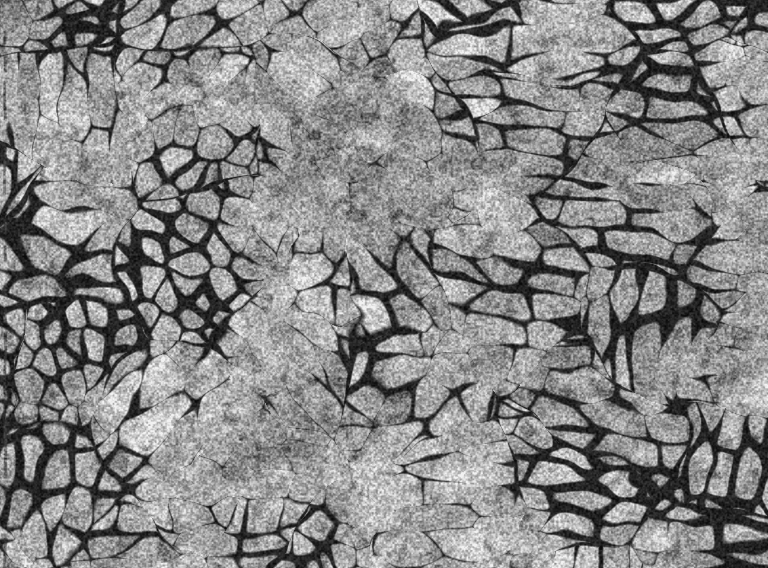
A WebGL 1 fragment shader for this texture:

```glsl
precision highp float;
// Etched metal micrograph: grey dendrite grains in dark, broken, pooled boundaries.
uniform vec2 u_resolution;

vec2 hash2(vec2 p) {
  vec3 h = fract(p.xyx * vec3(0.1031, 0.1030, 0.0973));
  h += dot(h, h.yzx + 33.33);
  return fract((h.xx + h.yz) * h.zy);
}

float noise(vec2 p) {
  vec2 i = floor(p), f = fract(p);
  f = f * f * (3.0 - 2.0 * f);
  return mix(mix(hash2(i).x, hash2(i + vec2(1, 0)).x, f.x),
             mix(hash2(i + vec2(0, 1)).x, hash2(i + vec2(1, 1)).x, f.x), f.y);
}

float fbm(vec2 p) {
  float sum = 0.0, amp = 0.5;
  for (int i = 0; i < 4; i++) {
    sum += amp * noise(p);
    p = mat2(1.6, 1.2, -1.2, 1.6) * p + 7.3;
    amp *= 0.5;
  }
  return sum / 0.9375;
}

vec2 seed(vec2 cell, vec2 jitter) {
  return cell + 0.5 + jitter * (hash2(cell) - 0.5);
}

// Rounded distance to the cell border, in cell heights; cells are 'stretch' times longer in x.
float cellBorder(vec2 q, float stretch, vec2 jitter, float sharpness, out vec2 id) {
  vec2 base = floor(q), nearest = vec2(0.0);
  float best = 1e3;
  id = base;
  for (int y = -1; y <= 1; y++)
    for (int x = -1; x <= 1; x++) {
      vec2 cell = base + vec2(x, y);
      vec2 r = seed(cell, jitter) - q;
      if (dot(r, r) < best) { best = dot(r, r); nearest = r; id = cell; }
    }
  float sum = 1e-9;
  for (int y = -2; y <= 2; y++)
    for (int x = -2; x <= 2; x++) {
      vec2 r = seed(id + vec2(x, y), jitter) - q;
      vec2 across = r - nearest;
      if (dot(across, across) > 1e-5) {
        float d = dot(0.5 * (r + nearest), across) / length(across * vec2(1.0 / stretch, 1.0));
        sum += exp(-sharpness * d);
      }
    }
  return -log(sum) / sharpness;
}

void main() {
  vec2 p = gl_FragCoord.xy / u_resolution.y;
  vec2 wobble = vec2(noise(p * 27.0), noise(p * 27.0 + 50.0)) - 0.5;
  vec2 drift = vec2(noise(p * 9.0 + 20.0), noise(p * 9.0 + 80.0)) - 0.5;

  // Colonies that share one growth direction
  vec2 colony;
  float colonyEdge = cellBorder((p + 0.07 * drift + 0.015 * wobble) * 4.6 + 3.0, 1.0, vec2(0.9), 40.0, colony);
  vec2 pick = hash2(colony + 11.0), trait = hash2(colony + 47.0);
  vec2 centre = (colony - 2.5) / 4.6;
  float angle = pick.x < 0.68 ? -0.08 : 1.53;
  if (centre.x > 0.2 && centre.x < 0.85 && centre.y > 0.3) angle = pick.x < 0.5 ? 0.68 : -0.72;
  angle += 0.3 * (pick.y - 0.5);
  float stretch = 1.1 + 2.0 * trait.x * trait.x + 0.9 * smoothstep(0.65, 0.95, centre.x);
  float density = mix(19.0, 25.0, trait.y);

  // Grains inside each colony
  float c = cos(angle), s = sin(angle);
  vec2 along = mat2(c, -s, s, c) * (p + 0.013 * wobble + 0.012 * drift);
  vec2 grain;
  float edge = cellBorder(along * density / vec2(stretch, 1.0) + floor(40.0 * trait),
                          stretch, vec2(0.9, 0.9 - 0.12 * stretch), 15.0, grain);
  edge = min(edge, colonyEdge * density / 4.6 + 0.03);

  // Boundaries fade out in some places and swell into pools in others
  float width = 0.052 + 0.26 * (noise(p * 6.0 + 4.0) - 0.5) + 0.24 * (noise(p * 21.0 + 9.0) - 0.5);
  float dark = 1.0 - smoothstep(width - 0.045, width + 0.065, edge);

  // Grain faces: own tone, cloudy mottling and streaks along the growth direction
  vec2 tone = hash2(grain + 5.0 * colony);
  float grey = 0.645 + 0.13 * (tone.x - 0.5) + 0.09 * smoothstep(0.9, 1.0, tone.y);
  grey += 0.32 * (fbm(p * 24.0 + 30.0) - 0.5);
  grey += 0.14 * (fbm(along * vec2(22.0, 95.0)) - 0.5);
  grey += 0.14 * (noise(p * 4.0 + 60.0) - 0.5);
  grey -= 0.16 * smoothstep(0.58, 0.75, fbm(p * 42.0 + 90.0));
  grey = mix(grey, 0.11, dark * 0.95);

  // Thin broken scratch down the left rim
  float scratch = smoothstep(0.004, 0.001, abs(p.x - 0.008 - 0.003 * noise(p.yy * 12.0)));
  grey = mix(grey, 0.25, 0.7 * scratch * smoothstep(0.3, 0.6, noise(vec2(3.0, p.y * 45.0))));

  // Fine film grain
  float film = noise(p * 270.0) + 0.6 * noise(p * 390.0 + 17.0) - 0.8;
  grey += 0.34 * film * (1.0 - 0.55 * dark);
  gl_FragColor = vec4(vec3(clamp(grey, 0.03, 0.95)), 1.0);
}
```
